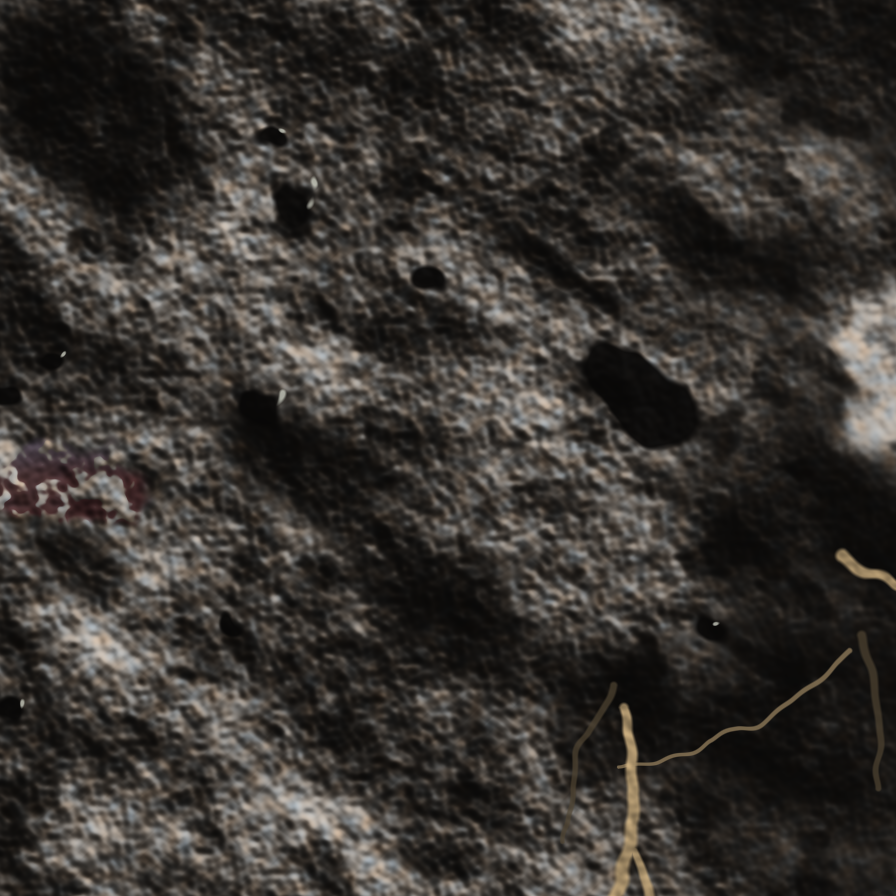
A Shadertoy shader for this texture:

```glsl
#define TILT 0.65
#define BLACK_LEVEL 0.032
#define EXPOSURE 0.78
#define CONTRAST 1.25
#define BIAS -0.72
#define GRAIN_GAIN 0.66
#define SHADOW_DEPTH 1.6
#define LIGHT_STEP vec2(0.003, 0.005)
#define ROOT_COLOR vec3(0.70, 0.60, 0.44)
#define WORM_COLOR vec3(0.27, 0.13, 0.14)

vec2 hash22(vec2 p) {
    vec3 q = fract(p.xyx * vec3(0.1031, 0.1030, 0.0973));
    q += dot(q, q.yzx + 33.33);
    return fract((q.xx + q.yz) * q.zy);
}

float corner(vec2 cell, vec2 f, vec2 o) {
    return dot(hash22(cell + o + 71.0) * 2.0 - 1.0, f - o);
}

// Gradient noise with a spread of about one
float noise(vec2 p) {
    vec2 c = floor(p), f = p - c, u = f * f * (3.0 - 2.0 * f);
    float low = mix(corner(c, f, vec2(0, 0)), corner(c, f, vec2(1, 0)), u.x);
    float high = mix(corner(c, f, vec2(0, 1)), corner(c, f, vec2(1, 1)), u.x);
    return 5.5 * mix(low, high, u.y);
}

mat2 turn(float a) { return mat2(cos(a), sin(a), -sin(a), cos(a)); }

// Clods, crumbs and grit of the soil
float soilHeight(vec2 p) {
    vec2 q = turn(0.4) * p * vec2(0.95, 1.05);
    return 0.75 * noise(q * 24.0) + 0.6 * noise(turn(0.7) * q * 55.0 + 9.0)
        + 0.4 * noise(turn(1.9) * q * 112.0 + 31.0);
}

float ellipse(vec2 p, vec2 center, vec2 radii) {
    return length(turn(TILT) * (p - center) / radii);
}

// Soft broad shadows: center and radii
float shadows(vec2 p, float roughness) {
    vec4 hollows[10] = vec4[10](
        vec4(0.10, 0.87, 0.13, 0.085), vec4(0.93, 0.95, 0.20, 0.09),
        vec4(0.81, 0.71, 0.12, 0.05), vec4(0.35, 0.46, 0.13, 0.06),
        vec4(0.47, 0.36, 0.15, 0.05), vec4(0.91, 0.44, 0.13, 0.10),
        vec4(0.92, 0.16, 0.17, 0.12), vec4(0.08, 0.38, 0.07, 0.04),
        vec4(0.70, 0.20, 0.08, 0.06), vec4(0.63, 0.70, 0.10, 0.02));
    float s = 0.0;
    for (int i = 0; i < 10; i++) {
        float d = ellipse(p, hollows[i].xy, hollows[i].zw) + roughness;
        s = max(s, 1.0 - smoothstep(0.5, 1.35, d));
    }
    return s;
}

// Coverage of a wiggling strand from a to b
float strand(vec2 p, vec2 a, vec2 b, float bend, float width) {
    float len = length(b - a);
    vec2 dir = (b - a) / len, q = p - a;
    float t = clamp(dot(q, dir) / len, 0.0, 1.0);
    float offset = bend * 4.0 * t * (1.0 - t) + 0.003 * noise(a * 50.0 + vec2(t * len * 30.0, 0.0));
    float d = length(q - dir * t * len - vec2(-dir.y, dir.x) * offset);
    return 1.0 - smoothstep(0.5, 1.3, d / (width * (1.1 - 0.4 * t)));
}

void mainImage(out vec4 fragColor, in vec2 fragCoord) {
    vec2 p = fragCoord / iResolution.y;
    vec2 ragged = p + 0.009 * vec2(noise(p * 13.0), noise(p * 13.0 + 40.0));
    ragged += 0.004 * vec2(noise(p * 38.0), noise(p * 38.0 + 17.0));

    // Relief lit from above, softer towards the right
    float h = soilHeight(p);
    float relief = 0.75 * (h - soilHeight(p + LIGHT_STEP)) + 0.42 * h;
    float focus = 1.0 - 0.4 * smoothstep(0.6, 0.95, p.x);
    vec2 slope = turn(TILT) * p * vec2(0.7, 1.2);
    float pits = smoothstep(0.5, 1.7, noise(slope * 19.0 + 60.0) + 0.3 * noise(p * 45.0));
    float tone = BIAS + 0.42 + GRAIN_GAIN * focus * relief - 0.9 * pits;
    tone += 0.38 * noise(slope * 4.0 + 3.0) + 0.42 * noise(slope * 10.0 + 8.0);
    tone -= SHADOW_DEPTH * shadows(ragged, -0.1 * h);
    float ledge = length((ragged - vec2(0.99, 0.59)) / vec2(0.065, 0.1));
    tone += 1.7 * (1.0 - smoothstep(0.7, 1.1, ledge));

    // Tone curve and warm grey soil colours
    float lum = BLACK_LEVEL + EXPOSURE / (1.0 + exp(0.75 - CONTRAST * tone));
    vec3 color = lum * mix(vec3(1.11, 1.0, 0.89), vec3(1.04, 1.0, 0.955), min(lum * 2.0, 1.0));
    color *= 1.0 + 0.03 * noise(p * 65.0 + 5.0) * vec3(1.0, 0.0, -1.0);

    // Worm half covered with crumbs
    float body = length((ragged - vec2(0.05, 0.46)) / vec2(0.13, 0.05));
    float worm = (1.0 - smoothstep(0.75, 1.05, body)) * (1.0 - smoothstep(-0.1, 0.7, h));
    vec3 skin = mix(WORM_COLOR, vec3(0.36, 0.31, 0.37), smoothstep(0.46, 0.505, p.y));
    color = mix(color, skin * (0.8 + 0.15 * relief), 0.8 * worm);

    // Burrows, some with a wet glint on the rim
    vec2 edge = mix(p, ragged, 0.6);
    float burrow = 1.0 - smoothstep(0.85, 1.05, ellipse(edge, vec2(0.715, 0.56), vec2(0.085, 0.042)));
    float glint = 0.0;
    for (int i = 0; i < 9; i++) {
        vec2 r = hash22(vec2(float(i), 7.0)), c = hash22(vec2(float(i), 23.0));
        float size = mix(0.011, 0.02, r.x);
        float d = ellipse(edge, c, size * vec2(1.3, 0.9));
        burrow = max(burrow, 1.0 - smoothstep(0.7, 1.2, d));
        float rim = length(ragged - c - size * vec2(0.9, 0.5)) / 0.005;
        glint = max(glint, step(0.4, r.y) * (1.0 - smoothstep(0.4, 1.2, rim)));
    }
    color = mix(color, vec3(0.03, 0.027, 0.025), 0.93 * burrow);
    color = mix(color, vec3(0.78, 0.79, 0.74), 0.8 * glint);

    // Roots: pale ones in front, dim ones in the shade
    float dim = strand(p, vec2(0.685, 0.235), vec2(0.63, 0.06), -0.015, 0.004);
    dim = max(dim, strand(p, vec2(0.955, 0.29), vec2(0.98, 0.12), 0.012, 0.005));
    float pale = strand(p, vec2(0.69, 0.0), vec2(0.695, 0.21), -0.014, 0.008);
    pale = max(pale, strand(p, vec2(0.72, -0.01), vec2(0.705, 0.05), 0.0, 0.006));
    pale = max(pale, strand(p, vec2(0.94, 0.38), vec2(1.01, 0.345), -0.006, 0.007));
    float thin = strand(p, vec2(0.95, 0.27), vec2(0.69, 0.145), 0.02, 0.003);
    color = mix(color, ROOT_COLOR * 0.45, 0.7 * dim);
    color = mix(color, ROOT_COLOR * 0.75, 0.85 * thin);
    color = mix(color, ROOT_COLOR * (0.95 + 0.12 * relief), 0.95 * pale);
    fragColor = vec4(clamp(color, 0.0, 1.0), 1.0);
}
```
